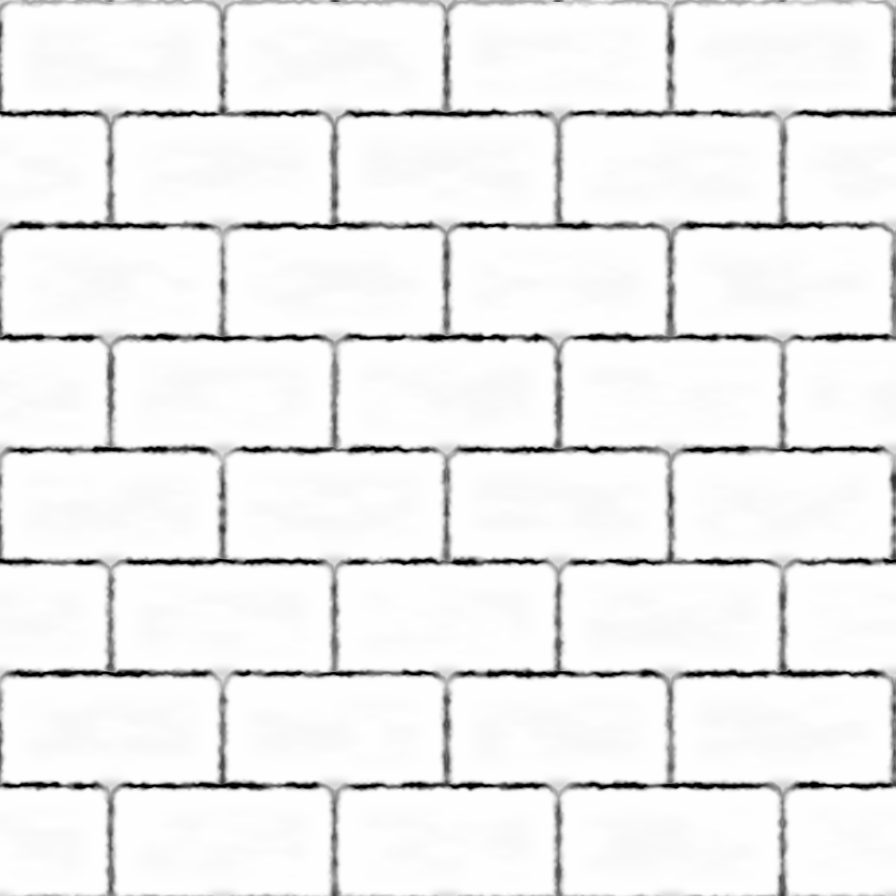
Write a WebGL 2 fragment shader that draws this texture map.

```glsl
#version 300 es
precision highp float;

uniform vec2 u_resolution;
out vec4 fragColor;

float hash(vec2 p) {
    return fract(sin(dot(p, vec2(127.1, 311.7))) * 43758.5453);
}

float noise(vec2 p) {
    vec2 i = floor(p);
    vec2 f = fract(p);
    f = f * f * (3.0 - 2.0 * f);
    return mix(mix(hash(i), hash(i + vec2(1, 0)), f.x),
               mix(hash(i + vec2(0, 1)), hash(i + vec2(1, 1)), f.x), f.y);
}

// Distance to the nearest upright joint of a row, in row heights
float jointDistance(float x, float row) {
    return abs(fract(x * 4.0 - 0.5 * mod(row, 2.0) + 0.5) - 0.5) * 2.0;
}

// Darkness of the joints along the top and sides of one row of bricks
float jointInk(vec2 uv, float v, float row) {
    float side = jointDistance(uv.x, row);
    float below = v - row;

    // Depth inside a brick with rounded top corners
    float radius = 0.13;
    float depth = radius - length(max(radius - vec2(side, below), 0.0));
    float flat_ = smoothstep(0.03, 0.2, side);

    // Ragged outline
    float wobble = (noise(uv * 110.0 + row * 7.0) - 0.5) * 0.024
                 + (noise(uv * 230.0) - 0.5) * 0.014;
    float ragged = depth + wobble * mix(0.9, 1.0, flat_);

    // Bed joints are black with worn gaps, upright joints grey and mottled
    float wear = smoothstep(0.1, 0.5, noise(uv * vec2(52.0, 16.0) + 31.0));
    float bed = mix(0.62, 1.12, wear);
    bed *= (row < 0.5 || row > 7.5) ? 0.3 : 1.0;
    float upright = mix(0.38, 0.82, noise(uv * vec2(60.0, 105.0) + 11.0));
    upright *= mix(0.6, 1.0, smoothstep(0.05, 0.25, below));

    float uprightWidth = 0.033 + 0.02 * smoothstep(0.9, 1.0, below);
    float bedWidth = 0.022 + 0.007 * noise(uv * 40.0 + 5.0);
    float width = mix(uprightWidth, bedWidth, flat_);
    float line = exp(-pow(abs(ragged) / width, 2.0)) * mix(upright, bed, flat_);

    // Pale mortar in the wedge between two rounded corners
    float wedge = 0.15 * smoothstep(0.01, -0.03, depth)
                * exp(-pow(below / 0.06, 2.0)) * (1.0 - flat_);
    return max(line, wedge);
}

void main() {
    vec2 uv = gl_FragCoord.xy / u_resolution;
    uv.x += 0.0015;
    float v = (1.0 - uv.y) * 8.0 - 0.015;
    float row = floor(v);

    // Own row, and the bed joint underneath it
    float ink = max(jointInk(uv, v, row), jointInk(uv, v, row + 1.0));

    // Faint smudges in the middle of each brick
    float height = v - row;
    float middle = smoothstep(0.1, 0.4, jointDistance(uv.x, row))
                 * smoothstep(0.1, 0.4, height) * smoothstep(0.95, 0.6, height);
    float smudge = noise(uv * vec2(24.0, 60.0)) * 0.7 + noise(uv * vec2(60.0, 140.0)) * 0.3;
    float face = 0.997 - 0.02 * middle * smoothstep(0.15, 0.8, smudge);

    fragColor = vec4(vec3(face * (1.0 - clamp(ink, 0.0, 1.0))), 1.0);
}
```
